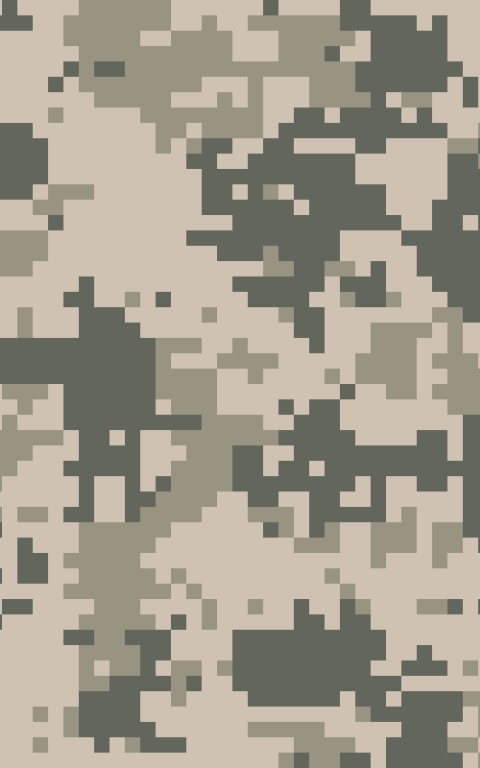
Reproduce this pattern procedurally as a Shadertoy shader.

```glsl
// Pixelated three-tone camouflage on a square grid of cells.
// Two independent fields, each made of broad patches, crossed short strokes and
// per-cell grain, are cut at a level: dark lies over mid, mid over light.

#define ROWS 50.0          // cells along the canvas height
#define GRID_SHIFT 0.13    // horizontal grid offset, in cells
#define PATCH_SIZE 6.5     // broad patch size, in cells
#define STROKE_LONG 3.3    // stroke length, in cells
#define STROKE_SHORT 1.6   // stroke width, in cells
#define PATCH_GAIN 0.50
#define STROKE_GAIN 0.24
#define GRAIN_GAIN 0.12
#define DARK_CUT 0.068     // higher gives less dark
#define MID_CUT 0.062      // higher gives less mid tone

const vec3 LIGHT_SAND = vec3(0.81, 0.76, 0.70);
const vec3 MID_KHAKI  = vec3(0.60, 0.58, 0.51);
const vec3 DARK_GREEN = vec3(0.39, 0.40, 0.36);

float hash(vec2 p) {
    return fract(sin(dot(p, vec2(127.1, 311.7))) * 43758.5453);
}

// Lattice value: every 2x2 block holds one value from each quarter of the
// range in shuffled order, which keeps the colour shares even.
float latticeValue(vec2 p, float seed) {
    vec2 block = floor(p * 0.5);
    vec2 corner = p - 2.0 * block;
    float order = corner.x + 2.0 * corner.y;
    float stride = hash(block + seed + 0.5) < 0.5 ? 1.0 : 3.0;
    float turn = floor(4.0 * hash(block + seed + 7.3));
    float rank = mod(order * stride + turn, 4.0);
    return (rank + hash(p + seed)) * 0.25;
}

// Smooth noise centred on zero.
float noise(vec2 p, float seed) {
    vec2 i = floor(p);
    vec2 f = fract(p);
    f = f * f * (3.0 - 2.0 * f);
    float low  = mix(latticeValue(i, seed),
                     latticeValue(i + vec2(1, 0), seed), f.x);
    float high = mix(latticeValue(i + vec2(0, 1), seed),
                     latticeValue(i + vec2(1, 1), seed), f.x);
    return mix(low, high, f.y) - 0.5;
}

// Patches with ragged, stepped borders.
float patchField(vec2 cell, float seed) {
    vec2 stroke = vec2(STROKE_LONG, STROKE_SHORT);
    float field = PATCH_GAIN * noise(cell / PATCH_SIZE, seed);
    field += STROKE_GAIN * noise(cell / stroke, seed + 100.0);
    field += STROKE_GAIN * noise(cell / stroke.yx, seed + 200.0);
    field += GRAIN_GAIN * (hash(cell + seed + 300.0) - 0.5);
    return field;
}

vec3 cellColour(vec2 cell) {
    if (patchField(cell, 11.0) > DARK_CUT) return DARK_GREEN;
    if (patchField(cell, 511.0) > MID_CUT) return MID_KHAKI;
    return LIGHT_SAND;
}

void mainImage(out vec4 fragColor, in vec2 fragCoord) {
    float pixel = ROWS / iResolution.y;   // one pixel, in cells
    vec2 grid = fragCoord * pixel - vec2(GRID_SHIFT, 0.0);

    // Blend the four nearest cells over a one-pixel border.
    vec2 base = floor(grid - 0.5);
    vec2 blend = clamp((grid - base - 1.0) / pixel + 0.5, 0.0, 1.0);
    vec3 low  = mix(cellColour(base), cellColour(base + vec2(1, 0)), blend.x);
    vec3 high = mix(cellColour(base + vec2(0, 1)),
                    cellColour(base + vec2(1, 1)), blend.x);
    fragColor = vec4(mix(low, high, blend.y), 1.0);
}
```
